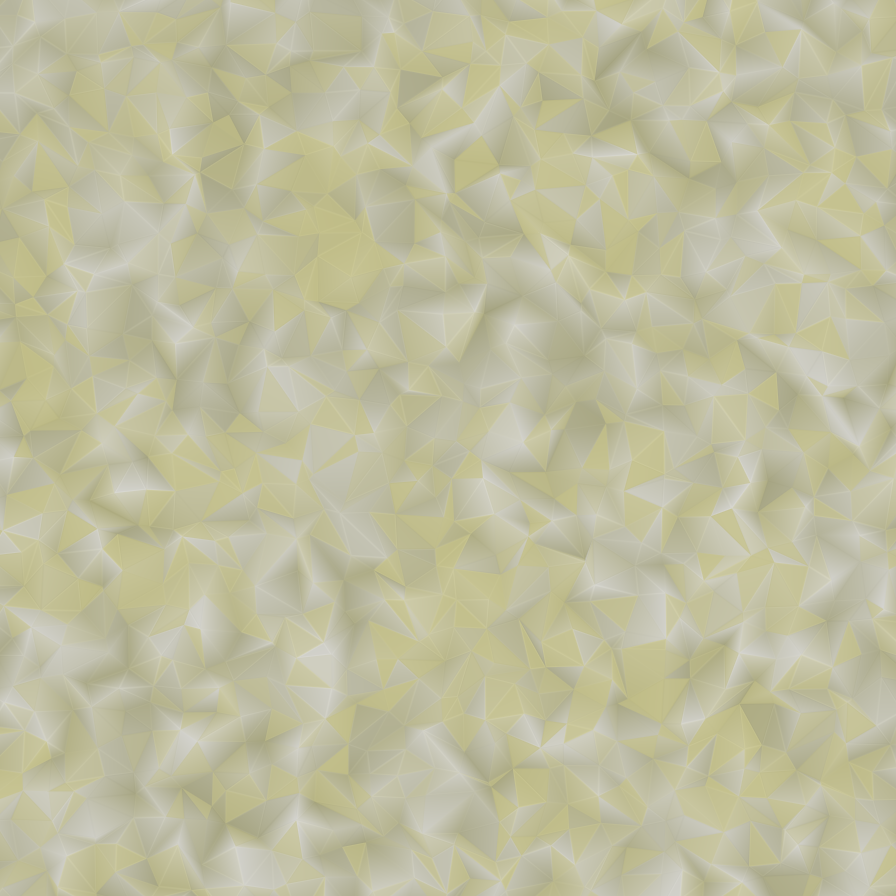
Reproduce this background procedurally as a three.js fragment shader.

```glsl
varying vec2 vUv;

const float CELLS = 32.0;          // mesh cells across the canvas
const float JITTER = 0.92;         // share of a cell a vertex may roam
const float SOFTNESS = 0.04;       // width of blended face borders, in cells
const float CREASE_WIDTH = 0.06;   // width of the faint lines, in cells
const float CREASE_STRENGTH = 0.05;
const float TINT_SCALE = 0.28;     // frequency of the yellow clusters, per cell
const float TINT_MAX = 0.8;
const vec3 SHADOW = vec3(0.645, 0.640, 0.500);
const vec3 LIGHT = vec3(0.830, 0.828, 0.810);
const vec3 YELLOW = vec3(0.775, 0.760, 0.530);

float hash(vec2 p, float seed) {
  vec3 q = fract(vec3(p.xyx + seed * 7.31) * vec3(0.1031, 0.1030, 0.0973));
  q += dot(q, q.yzx + 33.33);
  return fract((q.x + q.y) * q.z);
}

float valueNoise(vec2 p, float seed) {
  vec2 i = floor(p);
  vec2 f = fract(p);
  f = f * f * (3.0 - 2.0 * f);
  float low = mix(hash(i, seed), hash(i + vec2(1.0, 0.0), seed), f.x);
  float high = mix(hash(i + vec2(0.0, 1.0), seed), hash(i + 1.0, seed), f.x);
  return mix(low, high, f.y);
}

float cross2(vec2 a, vec2 b) {
  return a.x * b.y - a.y * b.x;
}

// Twice the signed area of a triangle
float area2(vec2 a, vec2 b, vec2 c) {
  return cross2(b - a, c - a);
}

// Jittered vertex: position in xy, shade in z
vec3 meshVertex(vec2 cell) {
  vec2 offset = vec2(hash(cell, 1.0), hash(cell, 2.0)) - 0.5;
  float contrast = mix(0.55, 1.2, valueNoise(cell * 0.3, 3.0));
  float shade = 0.5 + (hash(cell, 4.0) - 0.5) * contrast;
  return vec3(cell + 0.5 + JITTER * offset, shade);
}

// Colour of one face in rgb, scaled by its coverage in a
vec4 shadeFace(vec2 p, vec3 a, vec3 b, vec3 c, vec2 cell, float side) {
  vec3 areas = vec3(area2(b.xy, c.xy, p), area2(c.xy, a.xy, p), area2(a.xy, b.xy, p));
  vec3 sides = vec3(distance(b.xy, c.xy), distance(c.xy, a.xy), distance(a.xy, b.xy));
  vec3 depths = areas / max(sides, 1e-4);
  float depth = min(depths.x, min(depths.y, depths.z));
  float coverage = clamp(depth / SOFTNESS + 0.5, 0.0, 1.0);

  // Gradient between the three corners
  vec3 weights = max(areas, 0.0);
  weights /= max(weights.x + weights.y + weights.z, 1e-5);
  vec3 colour = mix(SHADOW, LIGHT, dot(weights, vec3(a.z, b.z, c.z)));

  // Flat yellow glaze, gathered in clusters
  float cluster = valueNoise(cell * TINT_SCALE, 5.0);
  float tint = smoothstep(0.4, 1.1, 0.6 * hash(cell, 6.0 + side) + 0.6 * cluster);
  colour = mix(colour, YELLOW, TINT_MAX * tint);

  // Faint crease along the border
  float crease = 1.0 - smoothstep(0.0, CREASE_WIDTH, depth);
  colour += CREASE_STRENGTH * (hash(cell, 8.0 + side) - 0.35) * crease;
  return vec4(colour, 1.0) * coverage;
}

// Both faces of a quad, split so that the smaller face is as large as possible
vec4 shadeQuad(vec2 p, vec2 cell) {
  vec3 a = meshVertex(cell);
  vec3 b = meshVertex(cell + vec2(1.0, 0.0));
  vec3 c = meshVertex(cell + 1.0);
  vec3 d = meshVertex(cell + vec2(0.0, 1.0));
  float splitAC = min(area2(a.xy, b.xy, c.xy), area2(a.xy, c.xy, d.xy));
  float splitBD = min(area2(a.xy, b.xy, d.xy), area2(b.xy, c.xy, d.xy));
  if (splitAC > splitBD) {
    return shadeFace(p, a, b, c, cell, 0.0) + shadeFace(p, a, c, d, cell, 1.0);
  }
  return shadeFace(p, a, b, d, cell, 0.0) + shadeFace(p, b, c, d, cell, 1.0);
}

void main() {
  vec2 p = vUv * CELLS;
  vec2 home = floor(p);
  vec4 sum = vec4(0.0);
  // A quad spans two cells each way, so four quads can reach this point
  for (int y = -1; y <= 0; y++) {
    for (int x = -1; x <= 0; x++) {
      sum += shadeQuad(p, home + vec2(float(x), float(y)));
    }
  }
  gl_FragColor = vec4(sum.rgb / max(sum.a, 1e-4), 1.0);
}
```
